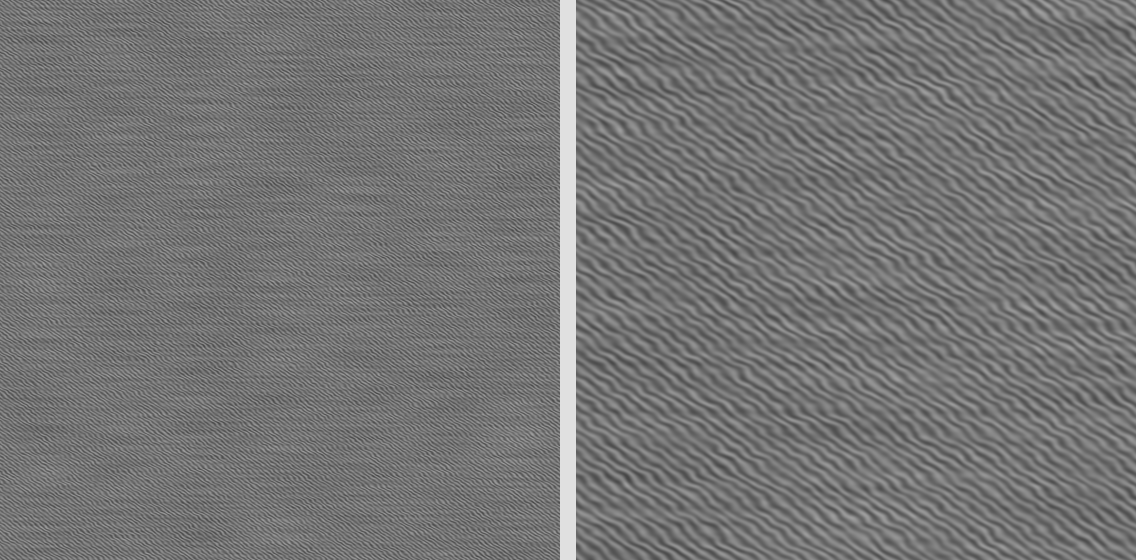
Left: the whole. Right: its middle third, enlarged.
This texture is drawn by a WebGL 2 fragment shader. Its source:

```glsl
#version 300 es
precision highp float;
// Fine grey twill cloth with wavering diagonal ribs and faint horizontal thread streaks.

uniform vec2 u_resolution;
out vec4 fragColor;

const float TAU = 6.2831853;

// Pseudo-random unit gradient for a lattice cell
vec2 cellGradient(vec2 cell) {
    uvec2 q = uvec2(ivec2(cell)) * uvec2(1597334673u, 3812015801u);
    uint h = (q.x ^ q.y) * 1597334673u;
    h = (h ^ (h >> 15)) * 2246822519u;
    h ^= h >> 13;
    float angle = TAU * float(h & 65535u) / 65536.0;
    return vec2(cos(angle), sin(angle));
}

// Gradient noise, roughly -0.7 to 0.7
float gradientNoise(vec2 p) {
    vec2 cell = floor(p);
    vec2 f = p - cell;
    vec2 blend = f * f * f * (f * (f * 6.0 - 15.0) + 10.0);
    float a = dot(cellGradient(cell), f);
    float b = dot(cellGradient(cell + vec2(1, 0)), f - vec2(1, 0));
    float c = dot(cellGradient(cell + vec2(0, 1)), f - vec2(0, 1));
    float d = dot(cellGradient(cell + vec2(1, 1)), f - vec2(1, 1));
    return mix(mix(a, b, blend.x), mix(c, d, blend.x), blend.y);
}

// Diagonal rib height: 104 ribs across, 144 down, falling to the right
float twillRibs(vec2 p) {
    float phase = dot(p, vec2(104.0, 144.0));
    // Weft rows shift sideways, and each rib wavers where it crosses them
    phase += 0.45 * gradientNoise(p * vec2(14.0, 95.0));
    phase += 0.32 * gradientNoise(p * vec2(90.0, 144.0) + 37.0);
    return sin(TAU * phase);
}

void main() {
    float canvasSize = min(u_resolution.x, u_resolution.y);
    vec2 p = gl_FragCoord.xy / canvasSize;

    // Ribs vary in depth and fade out when too fine to resolve
    float depth = 0.088 + 0.07 * gradientNoise(p * vec2(32.0, 90.0) + 11.0);
    depth *= 1.0 - smoothstep(0.35, 0.65, 144.0 / canvasSize);
    float shade = 0.453 + depth * twillRibs(p);

    // Uneven weft threads leave long thin streaks
    shade += 0.07 * gradientNoise(p * vec2(7.0, 210.0) + 53.0);

    // Fibre grain and broad soft mottling
    shade += 0.05 * gradientNoise(p * vec2(150.0, 230.0) + 19.0);
    shade += 0.022 * gradientNoise(p * vec2(6.0, 8.0) + 5.0);

    fragColor = vec4(vec3(clamp(shade, 0.28, 0.62)), 1.0);
}
```
